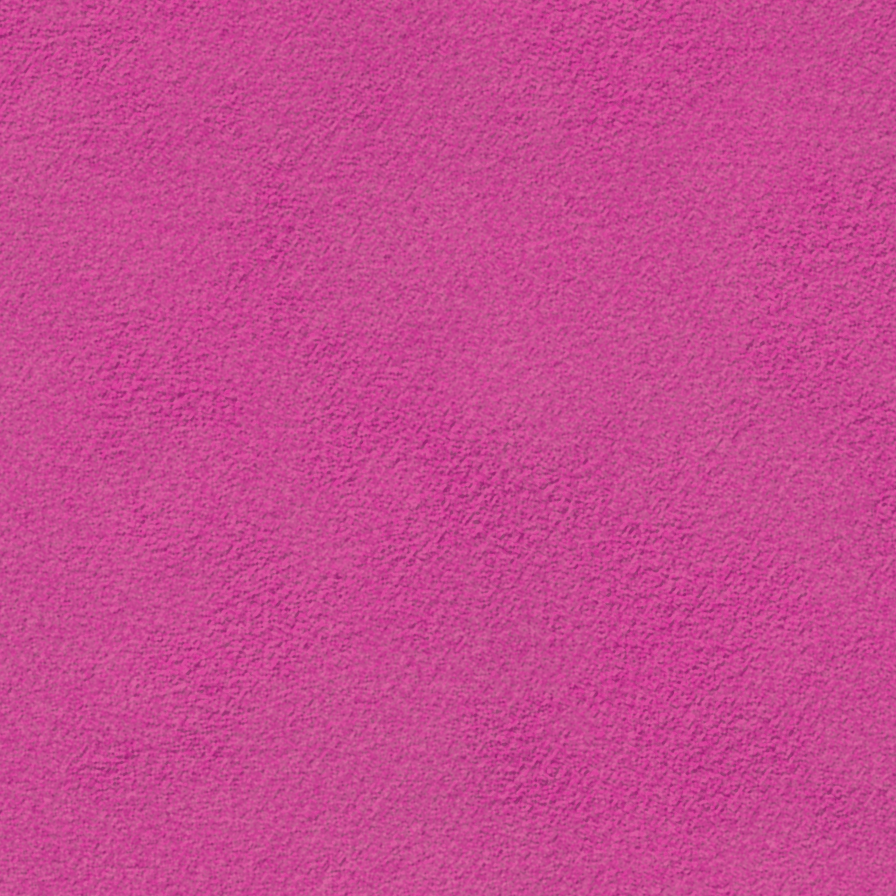
A Shadertoy shader for this texture:

```glsl
// Magenta powder: a fine granular surface with small drifting rough patches.
// Noise grains and round crumbs form a height field, lit from the upper left
// by a height difference; a chalk tint varies the saturation of the pigment.

const vec3 SHADOW = vec3(0.615, 0.215, 0.460);
const vec3 BODY   = vec3(0.782, 0.282, 0.570);
const vec3 LIGHT  = vec3(0.865, 0.320, 0.625);
const vec3 CHALK  = vec3(0.005, 0.120, 0.020);  // added where pigment is dusty

const vec2  LIGHT_DIR   = vec2(-0.50, 0.85);
const float LIGHT_STEP  = 0.0013;  // half the distance between height samples
const float PATCH_FREQ  = 6.5;     // rough patches across the canvas
const float CRUMB_FREQ  = 105.0;
const float MID_FREQ    = 150.0;
const float GRAIN_FREQ  = 290.0;
const float SPECK_FREQ  = 430.0;
const float SMOOTH_GAIN = 0.85;    // relief strength in smooth areas
const float ROUGH_GAIN  = 1.40;    // relief strength in rough areas
const mat2  TURN = mat2(0.819, 0.574, -0.574, 0.819);  // hides the noise grid

float hash(vec2 p) {
    return fract(sin(dot(p, vec2(127.1, 311.7))) * 43758.5453);
}

float noise(vec2 p) {
    vec2 i = floor(p), f = fract(p);
    f = f * f * (3.0 - 2.0 * f);
    return mix(mix(hash(i), hash(i + vec2(1.0, 0.0)), f.x),
               mix(hash(i + vec2(0.0, 1.0)), hash(i + vec2(1.0, 1.0)), f.x), f.y);
}

float fbm(vec2 p) {
    float sum = 0.0, amp = 0.5;
    for (int i = 0; i < 5; i++) {
        sum += amp * noise(p);
        p = mat2(1.6, 1.2, -1.2, 1.6) * p + 7.3;
        amp *= 0.55;
    }
    return sum / 1.055;
}

// Height of scattered round crumbs of varied size, many of them tiny
float crumbs(vec2 p) {
    vec2 cell = floor(p);
    float height = 0.0;
    for (int y = -1; y <= 1; y++) {
        for (int x = -1; x <= 1; x++) {
            vec2 id = cell + vec2(x, y);
            vec2 centre = id + vec2(hash(id + 3.1), hash(id + 8.7));
            float size = hash(id + 15.3);
            float radius = mix(0.18, 0.75, size * size);
            float d = length(p - centre) / radius;
            height = max(height, radius * sqrt(max(0.0, 1.0 - d * d)));
        }
    }
    return height;
}

float relief(vec2 p, float rough) {
    float grain = 0.85 * noise(TURN * p * GRAIN_FREQ + 11.0);
    float mid = 0.50 * noise(p * TURN * MID_FREQ + 37.0);
    return grain + mid + 0.60 * rough * crumbs(p * CRUMB_FREQ);
}

void mainImage(out vec4 fragColor, in vec2 fragCoord) {
    vec2 p = fragCoord / iResolution.y;

    // Ragged, broken patches of coarser powder
    vec2 warp = 0.04 * vec2(noise(p * 9.0 + 2.0), noise(p * 9.0 + 21.0));
    float field = fbm((p + warp) * PATCH_FREQ + 4.0);
    float ragged = noise(TURN * p * 38.0) - 0.5;
    float rough = smoothstep(0.46, 0.76, field + 0.20 * ragged);

    // Directional light on the height field
    vec2 toLight = normalize(LIGHT_DIR) * LIGHT_STEP;
    float slope = relief(p - toLight, rough) - relief(p + toLight, rough);
    float shade = slope * mix(SMOOTH_GAIN, ROUGH_GAIN, rough);

    // Tone: lit relief, tiny specks and soft broad drifts
    float speck = noise(TURN * p * SPECK_FREQ + 53.0) - 0.5;
    float drift = fbm(p * 7.0 + 31.0) - 0.5;
    float tone = 0.52 + shade + 0.55 * speck + 0.20 * drift;

    // Dusty pigment is paler, rough pigment more saturated
    float dust = 1.20 * (noise(p * TURN * 330.0 + 71.0) - 0.5)
               + 0.30 * (noise(TURN * p * 90.0 + 91.0) - 0.5)
               + 0.35 * (fbm(p * 7.0 + 61.0) - 0.5)
               + 0.09 - 0.22 * rough;

    vec3 color = mix(SHADOW, BODY, smoothstep(-0.25, 0.55, tone));
    color = mix(color, LIGHT, smoothstep(0.45, 0.95, tone));
    color += CHALK * dust;
    fragColor = vec4(clamp(color, 0.0, 1.0), 1.0);
}
```
